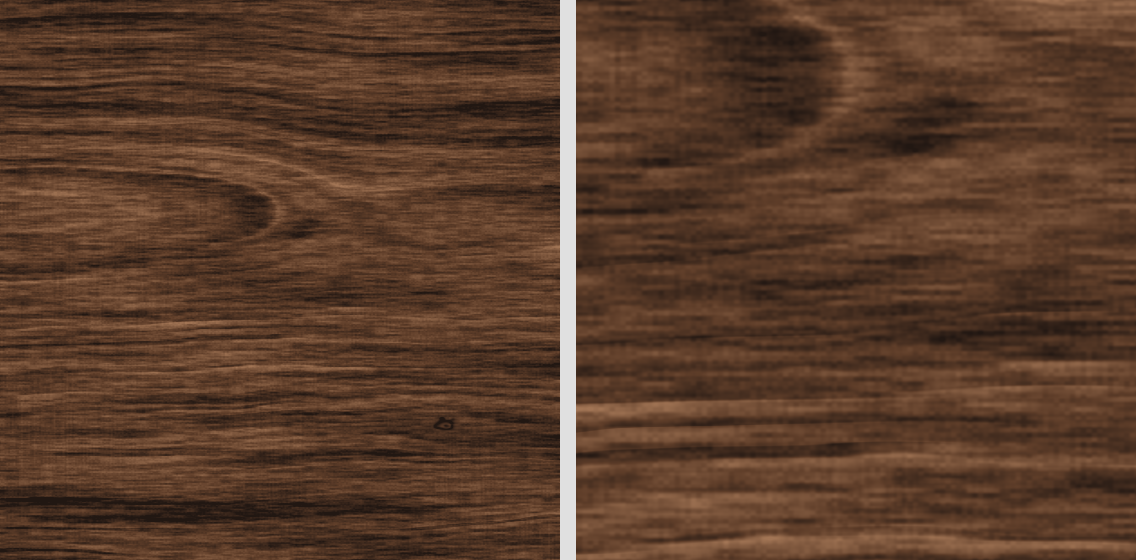
Left, the full canvas; right, a detail of the centre.
Write a WebGL 1 fragment shader that draws this texture.

```glsl
precision highp float;
// Dark walnut board: growth rings are level lines of a warped height field,
// opened into a long cathedral figure and pinched around small knots.
// Stretched noise adds bands, streaks, fibres and a faint cross weave.
uniform vec2 u_resolution;

const vec3 SHADOW = vec3(0.13, 0.09, 0.072);
const vec3 WALNUT = vec3(0.37, 0.24, 0.16);
const vec3 HONEY = vec3(0.60, 0.43, 0.31);
const vec2 KNOT = vec2(0.795, 0.24);
const vec2 BUD = vec2(0.43, 0.305);
const float HEART_Y = 0.61;

float hash(vec2 cell) {
  vec3 q = fract(vec3(cell.xyx) * vec3(0.1031, 0.1030, 0.0973));
  q += dot(q, q.yzx + 33.33);
  return fract((q.x + q.y) * q.z);
}

// Value noise from -1 to 1.
float noise(vec2 p) {
  vec2 cell = floor(p);
  vec2 f = fract(p);
  f = f * f * f * (f * (f * 6.0 - 15.0) + 10.0);
  float low = mix(hash(cell), hash(cell + vec2(1.0, 0.0)), f.x);
  float high = mix(hash(cell + vec2(0.0, 1.0)), hash(cell + vec2(1.0)), f.x);
  return mix(low, high, f.y) * 2.0 - 1.0;
}

// Soft elliptical spot, 1 at its centre.
float blob(vec2 p, vec2 centre, vec2 size) {
  vec2 q = (p - centre) / size;
  return exp(-dot(q, q));
}

// Vertical shift that makes level lines flow around a knot.
float pinch(vec2 p, vec2 centre, vec2 size, float strength) {
  return (centre.y - p.y) * strength * blob(p, centre, size);
}

// Slow waviness of the grain, with a lift in the lower right corner.
float warpedHeight(vec2 p) {
  float y = p.y;
  y += 0.012 * noise(p * vec2(2.7, 4.3) + 7.0);
  y += 0.005 * noise(p * vec2(8.0, 13.0) + 31.0);
  y -= 0.045 * smoothstep(0.45, 1.1, p.x) * (1.0 - smoothstep(0.0, 0.25, p.y));
  y += pinch(p, KNOT, vec2(0.08, 0.04), 0.8);
  y += pinch(p, BUD, vec2(0.04, 0.025), 0.6);
  return y;
}

// Ring radius around the heart axis, which sinks below the face to the right.
float ringRadius(float offset, float x) {
  float depth = 0.025 + 0.085 * smoothstep(0.0, 0.75, x);
  depth += 0.012 * noise(vec2(x * 5.0, 2.0));
  return length(vec2(offset, depth));
}

// Pale latewood lines: sharp on the inner side, fading outward.
float honeyLines(float radius, float along) {
  float sum = 0.0;
  for (int i = 0; i < 7; i++) {
    float id = float(i);
    float d = radius - 0.078 - 0.041 * id - 0.014 * hash(vec2(id, 4.0));
    float glow = smoothstep(-0.002, 0.001, d) * exp(-max(d, 0.0) / 0.0055);
    float strength = 0.75 + 0.5 * noise(vec2(along * 1.6, id * 5.3));
    sum += glow * strength / (1.0 + 0.15 * id);
  }
  return sum;
}

// Sum of noise stretched along the rings, from bands to thin streaks.
float ringTone(float radius, float along) {
  float tone = 0.0;
  float frequency = 17.0;
  float weight = 0.21;
  for (int i = 0; i < 4; i++) {
    float id = float(i);
    tone += weight * noise(vec2(along * (1.3 + id * 1.1) + id * 17.0, radius * frequency));
    frequency *= 2.1;
    weight *= 1.12;
  }
  return tone;
}

// Thin dark ring edges.
float darkLines(float radius, float along) {
  float coarse = smoothstep(0.4, 0.8, noise(vec2(along * 1.2 + 3.0, radius * 59.0)));
  float fine = smoothstep(0.4, 0.8, noise(vec2(along * 2.1 + 51.0, radius * 118.0)));
  return coarse + fine;
}

// Knot core: x is its coverage, y its tone.
vec2 knotCore(vec2 p, vec2 centre, vec2 size) {
  float r = length((p - centre) / size) + 0.25 * noise(p * vec2(90.0, 130.0));
  return vec2(1.0 - smoothstep(0.5, 1.2, r), -0.75 + 0.4 * sin(r * 9.0));
}

void main() {
  vec2 p = gl_FragCoord.xy / u_resolution;

  // Straight fibres, pores and weave
  float fibre = noise(p * vec2(13.0, 207.0));
  float pores = noise(p * vec2(47.0, 331.0) + 90.0);
  float specks = noise(p * vec2(310.0, 390.0) + 15.0);
  float weave = noise(p * vec2(307.0, 16.0)) * (0.6 + 0.5 * noise(p * 6.0));

  // Ring coordinates
  float offset = warpedHeight(p) - HEART_Y;
  float radius = ringRadius(offset, p.x) + 0.0018 * fibre;
  float along = p.x + offset * 4.0;

  // Tone layers
  float lower = 1.0 - smoothstep(0.2, 0.5, p.y);
  float tone = -0.11 + ringTone(radius, along);
  tone += 0.25 * fibre + 0.33 * pores + 0.14 * specks + 0.10 * weave;
  tone += 0.12 * noise(p * vec2(3.0, 9.0) + 60.0);
  tone += 0.8 * honeyLines(radius, along);
  tone -= (0.36 + 0.16 * lower) * darkLines(radius, along);
  tone += 0.27 * blob(p, vec2(0.15, 0.61), vec2(0.17, 0.05));
  tone -= 0.33 * blob(p, vec2(0.77, 0.61), vec2(0.17, 0.035));
  tone += 0.35 * blob(p, KNOT + vec2(0.0, 0.028), vec2(0.07, 0.014));

  vec2 core = knotCore(p, KNOT, vec2(0.029, 0.017));
  tone = mix(tone, core.y + 0.25 * pores, core.x);

  // Palette
  vec3 colour = mix(WALNUT, SHADOW, clamp(-tone, 0.0, 1.0));
  colour = mix(colour, HONEY, clamp(tone, 0.0, 1.15));
  gl_FragColor = vec4(colour, 1.0);
}
```
